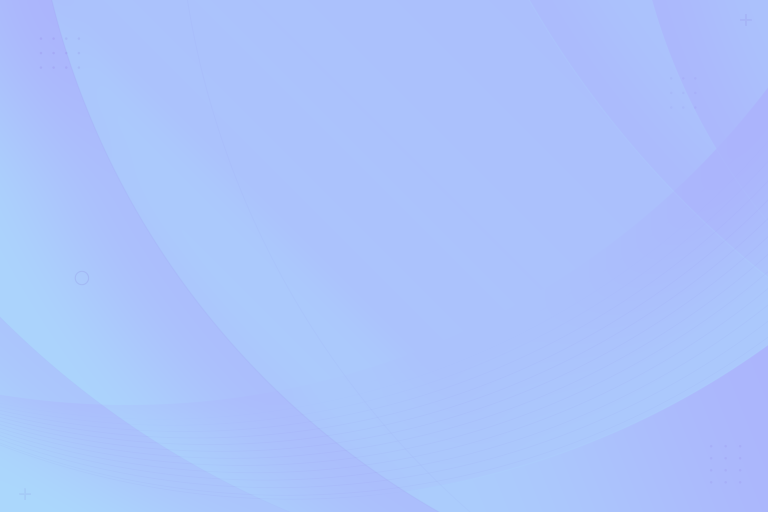
This background is drawn by a Shadertoy shader. Its source:

```glsl
float circle(vec2 p, vec2 center, float radius) {
    return length(p - center) - radius;
}

// Antialiased coverage of the negative side of a distance
float cover(float d) {
    float px = 0.7 / iResolution.y;
    return smoothstep(px, -px, d);
}

float stroke(float d, float halfWidth) {
    return cover(abs(d) - halfWidth);
}

float dotGrid(vec2 p, vec2 corner, vec2 gap, vec2 count) {
    vec2 q = p - corner;
    vec2 cell = clamp(round(q / gap), vec2(0.0), count - 1.0);
    return cover(length(q - cell * gap) - 0.0024);
}

float plusSign(vec2 p, vec2 center) {
    vec2 q = abs(p - center);
    return cover(max(max(q.x, q.y) - 0.011, min(q.x, q.y) - 0.0013));
}

void mainImage(out vec4 fragColor, in vec2 fragCoord) {
    vec2 p = fragCoord / iResolution.xy * vec2(1.5, 1.0);
    float diagonal = p.x + p.y;

    // Large arcs that divide the canvas
    float leftArc = circle(p, vec2(1.643, 1.38), 1.588);
    float cornerArc = circle(p, vec2(1.254, 1.633), 1.772);
    float rightArc = circle(p, vec2(2.718, 1.977), 1.947);
    float farArc = circle(p, vec2(2.418, 1.322), 1.189);
    float ribbonTop = circle(p, vec2(0.25, 1.779), 1.57);
    float ribbonBase = circle(p, vec2(0.57, 1.612), 1.587);
    float fineArc = circle(p, vec2(2.03, 1.266), 1.685);

    // The green level alone carries the shift from cyan to violet
    float tone = mix(0.789, 0.762, smoothstep(0.98, 1.15, diagonal));
    tone -= 0.012 * smoothstep(1.3, 2.1, diagonal);
    tone -= 0.008 * smoothstep(0.06, 0.0, -leftArc);
    tone += 0.0015 * sin(diagonal * 37.0);

    // Overlapping panels in the upper right
    float panel = mix(0.732, 0.76, smoothstep(0.0, 0.18, -rightArc));
    tone = mix(tone, panel, cover(rightArc));
    panel = mix(0.722, 0.757, smoothstep(0.0, 0.21, -farArc));
    tone = mix(tone, panel, cover(farArc));

    // Ribbon on the right, then the corner beneath it
    float ribbonStart = mix(0.761, 0.718, smoothstep(1.0, 1.48, p.x));
    float ribbon = mix(ribbonStart, 0.786, smoothstep(0.02, 0.32, ribbonTop));
    ribbon -= 0.012 * cover(rightArc);
    float rightSide = smoothstep(0.55, 1.05, p.x);
    tone = mix(tone, ribbon, cover(-ribbonTop) * rightSide);
    float lowerRight = mix(0.802, 0.71, smoothstep(0.85, 1.65, p.x + 0.4 * p.y));
    tone = mix(tone, lowerRight, cover(-ribbonBase) * smoothstep(0.5, 0.95, p.x));

    // Shaded sheets on the left
    float sheet = mix(0.745, 0.828, smoothstep(0.0, 0.3, leftArc));
    sheet -= 0.035 * smoothstep(0.6, 1.0, p.y);
    tone = mix(tone, sheet, cover(-leftArc));
    sheet = mix(0.773, 0.846, smoothstep(0.0, 0.24, cornerArc));
    tone = mix(tone, sheet, cover(-cornerArc));
    tone -= 0.03 * cover(-ribbonTop) * exp(-11.0 * max(ribbonTop, 0.0))
          * (1.0 - smoothstep(0.1, 0.8, p.x));

    // Fine strands between the two ribbon edges
    float thickness = max(ribbonTop - ribbonBase, 0.01);
    float across = ribbonTop / thickness;
    float strand = (fract(across * 14.0) - 0.5) * thickness / 14.0;
    float inside = cover(-ribbonTop) * cover(ribbonBase);
    float ink = 0.4 * stroke(strand, 0.0008) * inside * smoothstep(0.05, 0.45, across);

    // Thin rims
    ink += 0.5 * stroke(leftArc, 0.0012) + 0.25 * stroke(cornerArc, 0.001);
    ink += 0.35 * stroke(fineArc, 0.001);
    ink += 0.4 * stroke(ribbonBase, 0.0008) * (1.0 - rightSide);
    tone += 0.02 * stroke(rightArc, 0.0011);
    tone += 0.012 * stroke(farArc, 0.0008);
    tone += 0.015 * stroke(ribbonBase, 0.001) * rightSide;

    // Small ornaments
    ink += 1.3 * stroke(circle(p, vec2(0.16, 0.457), 0.013), 0.0011);
    ink += 1.2 * (plusSign(p, vec2(0.049, 0.035)) + plusSign(p, vec2(1.457, 0.961)));
    ink += dotGrid(p, vec2(0.08, 0.868), vec2(0.0247, 0.0283), vec2(4.0, 3.0));
    ink += 0.6 * dotGrid(p, vec2(1.311, 0.79), vec2(0.0235, 0.0285), vec2(3.0));
    ink += 0.8 * dotGrid(p, vec2(1.389, 0.058), vec2(0.0283, 0.0235), vec2(3.0, 4.0));

    vec3 color = vec3(0.67, tone, 0.99) - vec3(0.025, 0.05, 0.025) * ink;
    fragColor = vec4(color, 1.0);
}
```
